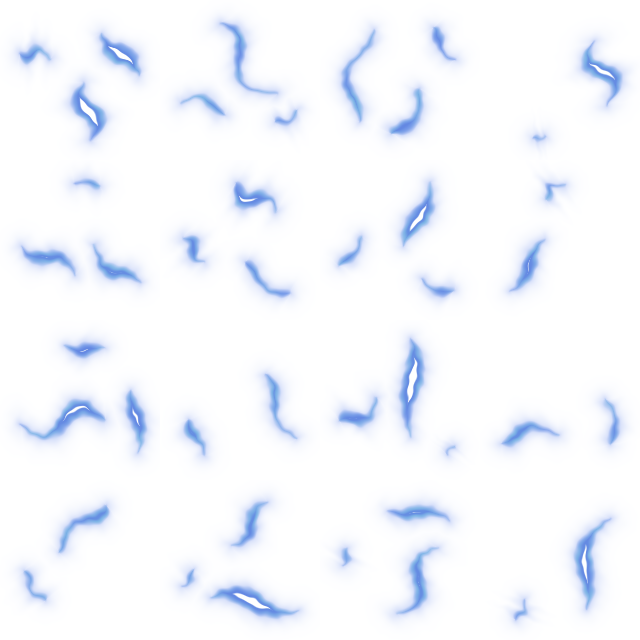
Write a three.js fragment shader that draws this pattern.

```glsl
varying vec2 vUv;

float hash(vec3 p) {
  return fract(sin(dot(p, vec3(127.1, 311.7, 74.7))) * 43758.55);
}

// Layered sines, roughly -1 to 1
float ripple(vec2 p) {
  return 0.5 * sin(p.x + 1.7 * sin(p.y * 0.8)) + 0.5 * sin(p.y * 1.3 + 1.9 * sin(p.x * 0.7));
}

// Signed distance to a tapered, wavy stroke lying along x
float stroke(vec2 p, float halfLength, float width, float bend, float waves, float phase) {
  float x = clamp(p.x, -halfLength, halfLength);
  float t = x / halfLength;
  float angle = waves * t + phase;
  float slope = bend * waves * cos(angle) / halfLength;
  float across = (p.y - bend * sin(angle)) / sqrt(1.0 + slope * slope);
  float taper = pow(max(1.0 - t * t, 0.0), 0.6);
  float swell = 0.66 + 0.34 * sin(2.6 * t + phase * 2.3);
  return length(vec2(p.x - x, across)) - width * taper * swell;
}

void main() {
  // Four by four tiles, each holding its own group of strokes
  vec2 tile = floor(vUv * 4.0);
  vec2 p = fract(vUv * 4.0);
  vec2 warped = p + 0.007 * vec2(ripple(vUv * 190.0), ripple(vUv.yx * 170.0 + 4.0));
  float turn = 6.283 * hash(vec3(tile, 9.0));

  float d = 1.0;
  for (int i = 0; i < 3; i++) {
    float n = float(i);
    vec3 id = vec3(tile, n * 7.0 + 1.0);
    if (i > 0 && hash(id + 0.6) < 0.18) continue;

    float size = hash(id + 0.1);
    float halfLength = mix(0.17, 0.31, size);
    if (i == 1) halfLength = mix(0.11, 0.2, size);
    if (i == 2) halfLength = mix(0.025, 0.13, size);
    float width = min(mix(0.034, 0.068, hash(id + 0.2)), halfLength * 0.38);
    float bend = halfLength * mix(0.13, 0.34, hash(id + 0.3));

    // Spread the strokes around the tile, kept clear of its borders
    float heading = 3.1416 * hash(id + 0.4);
    vec2 dir = vec2(cos(heading), sin(heading));
    vec2 room = max(0.5 - abs(dir) * halfLength - abs(dir.yx) * bend - 0.12, 0.0);
    float around = turn + n * 2.1;
    vec2 offset = clamp(1.25 * vec2(cos(around), sin(around)), -1.0, 1.0) * room;
    vec2 q = warped - 0.5 - offset;
    q = vec2(dot(q, dir), dot(q, vec2(-dir.y, dir.x)));

    float waves = mix(1.8, 3.5, hash(id + 0.5));
    d = min(d, stroke(q, halfLength, width, bend, waves, 6.283 * hash(id + 0.7)));
  }

  // Lavender halo
  float halo = 0.45 * exp(-max(d, 0.0) / 0.034);
  vec3 color = mix(vec3(1.0), vec3(0.55, 0.65, 0.94), halo);

  // Blue body with paler cyan patches, darker towards the middle
  float patches = 0.5 + 0.5 * ripple(vUv * 75.0 + 2.0);
  vec3 body = mix(vec3(0.46, 0.60, 0.91), vec3(0.49, 0.71, 0.90), patches);
  body = mix(body, vec3(0.37, 0.51, 0.88), 0.75 * smoothstep(0.016, 0.036, -d));
  color = mix(color, body, 1.0 - smoothstep(-0.022, 0.012, d));

  // White slit inside the thickest parts
  color = mix(color, vec3(1.0), smoothstep(0.039, 0.049, -d));
  gl_FragColor = vec4(color, 1.0);
}
```
